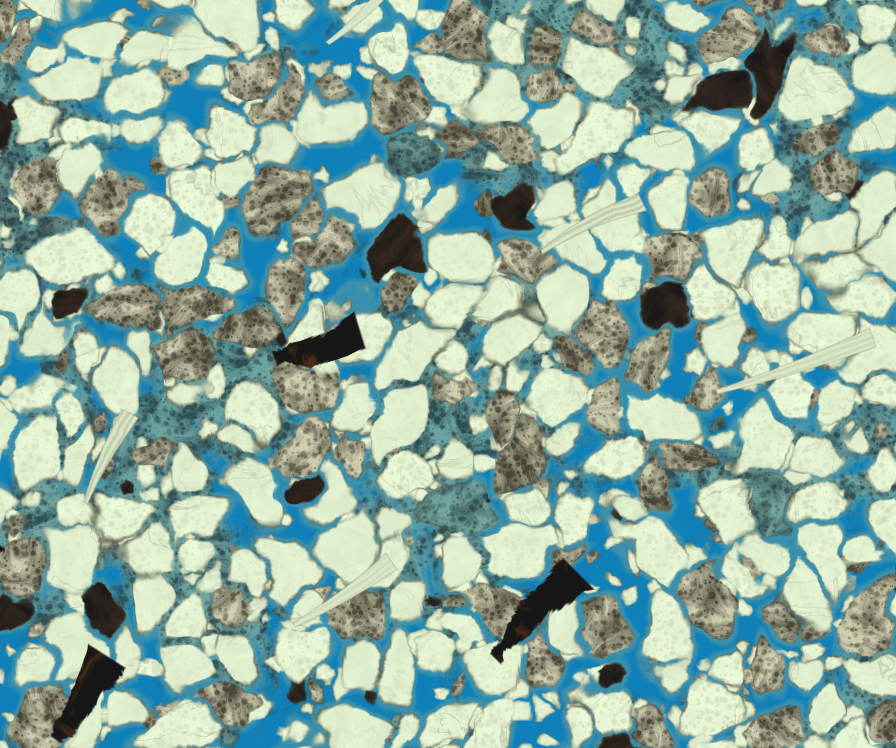
This texture is drawn by a WebGL 1 fragment shader. Its source:

```glsl
precision highp float;
// Thin section of porous sandstone: pale grains, speckled lithics, blue pores and dark shreds.
uniform vec2 u_resolution;

#define GRAINS 14.0       // grain cells per canvas height
#define JITTER 0.82       // scatter of grain centres
#define RADIUS_MIN 0.36
#define RADIUS_MAX 0.71
#define SOFT 0.055        // edge softness in grain units
#define QUARTZ 0.71       // share of clear grains
#define LITHIC 0.93       // upper bound of speckled grains
#define CLAY 0.972        // upper bound of clay grains, the rest is opaque
#define FINES 2.4         // scale of the small grains in the pores
#define FLAKES 3.2        // flake cells per canvas height

const vec3 CREAM = vec3(0.89, 0.95, 0.82);
const vec3 OLIVE = vec3(0.65, 0.67, 0.56);
const vec3 UMBER = vec3(0.29, 0.28, 0.22);
const vec3 BLUE  = vec3(0.06, 0.50, 0.72);
const vec3 TEAL  = vec3(0.45, 0.65, 0.62);
const vec3 MURK  = vec3(0.19, 0.29, 0.30);
const vec3 BLACK = vec3(0.09, 0.09, 0.09);

vec3 hash3(vec2 p) {
  vec3 q = fract(p.xyx * vec3(0.1031, 0.1030, 0.0973));
  q += dot(q, q.yxz + 33.33);
  return fract((q.xxy + q.yzz) * q.zyx);
}

mat2 turn(float a) {
  return mat2(cos(a), -sin(a), sin(a), cos(a));
}

// Layered, self-warped sines, roughly -1 to 1.
float ripple(vec2 p) {
  float sum = 0.0, amp = 0.55;
  for (int i = 0; i < 5; i++) {
    p = mat2(0.8, 0.6, -0.6, 0.8) * p * 1.75 + 1.7;
    p += 0.9 * sin(p.yx * 0.8 + 0.6);
    sum += amp * sin(p.x) * sin(p.y);
    amp *= 0.65;
  }
  return sum;
}

// Cellular specks of varied size.
float specks(vec2 p) {
  vec2 c = floor(p);
  float s = 0.0;
  for (int y = -1; y <= 1; y++)
    for (int x = -1; x <= 1; x++) {
      vec2 cell = c + vec2(x, y);
      vec3 h = hash3(cell + 5.0);
      float r = 0.75 * h.z * h.z;
      s = max(s, 1.0 - smoothstep(r * 0.4, r + 0.12, length(p - cell - h.xy)));
    }
  return s;
}

// Packed irregular grains: x = depth from free edge, y = depth from contact, zw = cell id.
vec4 packing(vec2 p) {
  vec2 c = floor(p), id = c;
  float near = 9.0, next = 9.0;
  for (int y = -1; y <= 1; y++)
    for (int x = -1; x <= 1; x++) {
      vec2 cell = c + vec2(x, y);
      vec3 h = hash3(cell), k = hash3(cell + 71.0);
      vec2 q = turn(0.7 + (h.z - 0.5) * 2.8) * (p - cell - 0.5 - (h.xy - 0.5) * JITTER);
      float stretch = mix(0.70, 0.98, k.x);
      q *= vec2(stretch, 1.0 / stretch);
      float a = atan(q.y, q.x);
      float lobes = 1.0 + 0.10 * sin(3.0 * a + k.y * 6.28) + 0.07 * sin(5.0 * a + k.z * 6.28);
      float d = length(q) * lobes - mix(RADIUS_MIN, RADIUS_MAX, fract(k.y * 7.3 + h.x));
      if (d < near) { next = near; near = d; id = cell; }
      else next = min(next, d);
    }
  return vec4(-near, 0.5 * (next - near), id);
}

// Mineral colour with cracks, grit and a broken dark rim.
vec3 mineral(vec2 id, vec2 p, float depth, float grit) {
  vec3 h = hash3(id + 13.0);
  float fine = ripple(turn(h.y * 6.28) * p * vec2(2.5, 4.0) + h.z * 40.0);
  float crack = 1.0 - smoothstep(0.0, 0.07, abs(ripple(p * 0.9 + h.yz * 30.0) - 0.35));
  vec3 col = CREAM * (0.98 + 0.04 * h.y + 0.03 * fine);
  col = mix(col, OLIVE, crack * 0.45 * h.z + grit * 0.28 * h.y);
  if (h.x > QUARTZ) {
    float tone = 0.62 + 0.55 * fine - 0.40 * grit + 0.3 * (h.z - 0.5);
    col = mix(UMBER, vec3(0.81, 0.81, 0.69), clamp(tone, 0.0, 1.0));
    if (h.x > LITHIC) col = mix(MURK, TEAL, clamp(tone, 0.0, 1.0));
    if (h.x > CLAY) col = BLACK + vec3(0.07, 0.04, 0.02) * (1.0 + fine);
  }
  float rim = 1.0 - smoothstep(0.01, 0.10, depth);
  return mix(col, UMBER, rim * clamp(0.55 + 0.6 * ripple(p * 1.6), 0.15, 0.9));
}

// Blue resin clouded by gritty clay.
vec3 pore(vec2 p, float shore, float grit) {
  float fine = ripple(p * 3.0);
  float clay = smoothstep(-0.08, 0.40, ripple(p * 0.32 + 4.0) + 0.25 * fine);
  vec3 mud = mix(TEAL, MURK, clamp(0.25 + 0.8 * fine + 0.55 * grit, 0.0, 1.0));
  vec3 col = mix(BLUE, TEAL, 0.45 * smoothstep(-0.13, 0.0, shore));
  return mix(col, mud, clay * 0.92);
}

// Scattered slender flakes: pale fibrous laths and ragged dark shreds.
vec3 addFlakes(vec3 col, vec2 p) {
  vec2 c = floor(p);
  for (int y = -1; y <= 1; y++)
    for (int x = -1; x <= 1; x++) {
      vec2 cell = c + vec2(x, y);
      vec3 h = hash3(cell + 37.0), k = hash3(cell + 91.0);
      vec2 q = turn(0.75 + (k.x - 0.5) * 0.9) * (p - cell - 0.2 - 0.6 * h.xy);
      q.y += (k.y - 0.5) * 1.2 * q.x * q.x;
      float dark = step(h.z, 0.17);
      float ragged = ripple(q * 9.0 + k.xy * 20.0);
      float halfLength = mix(0.22, 0.38, k.z) * (1.0 - 0.25 * dark);
      float halfWidth = mix(0.032, 0.065, dark) * (1.0 + 0.5 * q.x / halfLength) + 0.025 * dark * ragged;
      float depth = min(halfWidth - abs(q.y), halfLength - abs(q.x));
      float fibre = 0.5 + 0.5 * sin(q.y * 260.0 + 2.0 * ragged);
      vec3 lath = mix(CREAM, OLIVE, 0.15 + 0.55 * fibre * k.y);
      lath = mix(OLIVE * 0.75, lath, smoothstep(0.0, 0.012, depth));
      vec3 shred = mix(BLACK, vec3(0.30, 0.18, 0.10), smoothstep(0.1, 0.9, ragged));
      float cover = smoothstep(0.0, 0.012, depth) * step(h.z, 0.43);
      col = mix(col, mix(lath, shred, dark), cover);
    }
  return col;
}

void main() {
  vec2 uv = gl_FragCoord.xy / u_resolution.y;
  vec2 p = uv * GRAINS + 20.0;
  float grit = specks(uv * 125.0);
  p += 0.075 * vec2(ripple(p * 1.5), ripple(p * 1.5 + 9.0));

  // Large grains, partly parted by thin channels.
  vec4 big = packing(p);
  float channel = 0.015 + 0.06 * ripple(p * 0.7 + 3.0);
  float shore = min(big.x, big.y - channel);

  // Small grains and clay in the pore space.
  vec3 col = pore(p, shore, grit);
  vec4 small = packing(p * FINES + 17.0);
  float smallDepth = min(small.x, small.y) / FINES;
  float present = step(hash3(small.zw + 53.0).y, 0.42);
  vec3 fines = mineral(small.zw + 200.0, p, smallDepth, grit);
  col = mix(col, fines, present * smoothstep(0.0, SOFT, smallDepth));

  vec3 grain = mineral(big.zw, p, min(big.x, big.y), grit);
  col = mix(col, grain, smoothstep(0.0, SOFT, shore));
  gl_FragColor = vec4(addFlakes(col, uv * FLAKES + 6.0), 1.0);
}
```
